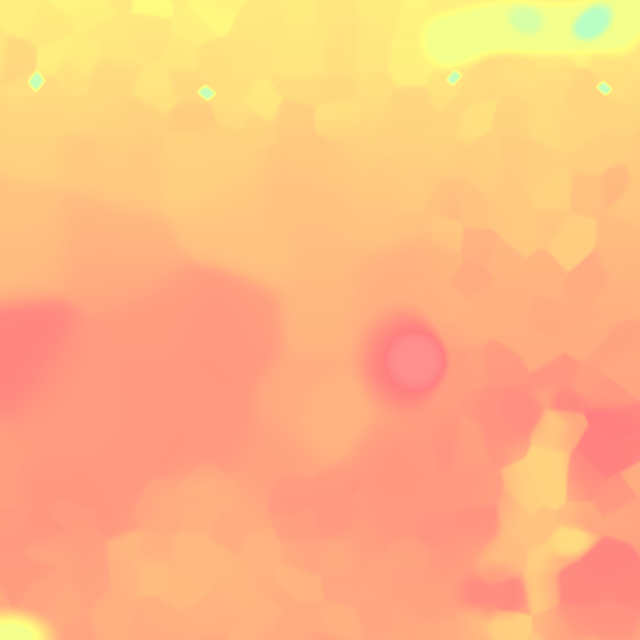
Write a Shadertoy shader that draws this texture map.

```glsl
// Pastel heat map: a vertical warmth gradient broken into soft-edged facets.
// Large warm and cool regions are sampled at jittered cell centres at two
// scales, blended smoothly, then run through a pink-orange-yellow-cyan ramp.

const float COARSE_CELLS = 7.0;
const float FINE_CELLS = 18.0;
const float COARSE_SPREAD = 0.10;
const float FINE_SPREAD = 0.20;
const float SMOOTH_SHARE = 0.40;   // share of the unfaceted field
const float WARP = 0.035;
const float SPARK_CELLS = 11.0;
const float SPARK_CHANCE = 0.20;
const vec2 DISC_CENTRE = vec2(0.648, 0.436);
const float DISC_RADIUS = 0.052;

// Regions: centre x, centre y, radius, heat level
const int REGIONS = 11;
const vec4 REGION[REGIONS] = vec4[](
    vec4(0.20, 0.36, 0.23, 0.19), vec4(0.02, 0.46, 0.09, 0.06),
    vec4(0.33, 0.13, 0.13, 0.42), vec4(0.56, 0.34, 0.08, 0.42),
    vec4(0.68, 0.23, 0.11, 0.17), vec4(0.95, 0.09, 0.08, 0.06),
    vec4(0.78, 0.08, 0.05, 0.04), vec4(0.94, 0.31, 0.06, 0.07),
    vec4(0.80, 0.34, 0.05, 0.12), vec4(0.89, 0.36, 0.03, 0.05),
    vec4(0.90, 0.16, 0.03, 0.80));

float hash(vec2 p) {
    vec3 q = fract(p.xyx * 0.1031);
    q += dot(q, q.yzx + 33.33);
    return fract((q.x + q.y) * q.z);
}

vec2 hash2(vec2 p) { return vec2(hash(p + 17.3), hash(p + 71.9)); }

float noise(vec2 p) {
    vec2 i = floor(p), f = fract(p);
    f = f * f * (3.0 - 2.0 * f);
    return mix(mix(hash(i), hash(i + vec2(1, 0)), f.x),
               mix(hash(i + vec2(0, 1)), hash(i + vec2(1, 1)), f.x), f.y);
}

float segment(vec2 p, vec2 a, vec2 b) {
    vec2 ab = b - a;
    return length(p - a - ab * clamp(dot(p - a, ab) / dot(ab, ab), 0.0, 1.0));
}

// 1 inside the radius, 0 outside, with a soft rim
float blob(float dist, float radius, float soft) {
    return 1.0 - smoothstep(radius * (1.0 - soft), radius * (1.0 + soft), dist);
}

// Gradient, pale lower-right column and large regions
float broadHeat(vec2 p) {
    float heat = 0.26 + 1.05 * max(p.y - 0.41, 0.0);
    heat += 0.07 * (1.0 - smoothstep(0.0, 0.25, p.y));
    float column = segment(p, vec2(0.87, 0.32), vec2(0.80, 0.03));
    heat = mix(heat, 0.62, blob(column, 0.065, 0.35));
    for (int i = 0; i < REGIONS; i++) {
        vec4 r = REGION[i];
        heat = mix(heat, r.w, blob(distance(p, r.xy), r.z, 0.35));
    }
    return heat;
}

// Soft Voronoi: each cell holds the heat at its centre plus a skewed offset
float facets(vec2 p, float cells, float spread, float sharpness) {
    vec2 q = p * cells, base = floor(q);
    float sum = 0.0, total = 1e-30;
    for (int y = -1; y <= 1; y++)
    for (int x = -1; x <= 1; x++) {
        vec2 id = base + vec2(x, y);
        vec2 centre = id + 0.1 + 0.8 * hash2(id + cells);
        vec2 d = q - centre;
        float weight = exp(-sharpness * dot(d, d));
        float r = 2.0 * hash(id + cells * 3.0) - 1.0;
        float offset = spread * (0.4 * r + 0.6 * r * r * r * r * r);
        sum += weight * (broadHeat(centre / cells) + offset);
        total += weight;
    }
    return sum / total;
}

// Rare small bright diamonds near the top
float sparks(vec2 p) {
    vec2 q = p * SPARK_CELLS, id = floor(q);
    vec2 d = abs(fract(q) - 0.3 - 0.4 * hash2(id));
    float size = mix(0.10, 0.20, hash(id + 5.0));
    float present = step(hash(id + 9.0), SPARK_CHANCE) * step(0.8, id.y / SPARK_CELLS);
    return present * blob(mix(length(d), d.x + d.y, 0.6), size, 0.45);
}

vec3 ramp(float heat) {
    float over = clamp(heat - 1.0, 0.0, 1.0);
    float under = max(-heat, 0.0);
    return vec3(1.0 - 0.5 * over, min(0.5 + 0.5 * abs(heat), 1.0),
                0.5 + 0.5 * max(over, under));
}

void mainImage(out vec4 fragColor, in vec2 fragCoord) {
    vec2 uv = fragCoord / iResolution.xy;
    vec2 p = uv + WARP * (vec2(noise(uv * 9.0), noise(uv * 9.0 + 40.0)) - 0.5);

    // Fine facets at the top, right and bottom; calm centre
    float rough = max(smoothstep(0.55, 0.85, uv.x), smoothstep(0.68, 0.9, uv.y));
    rough = max(rough, 0.75 * (1.0 - smoothstep(0.18, 0.36, uv.y)));
    float sharpness = mix(8.0, 26.0, noise(uv * 7.0 + 12.0));
    float coarse = facets(p, COARSE_CELLS, COARSE_SPREAD, 9.0);
    float fine = facets(p, FINE_CELLS, FINE_SPREAD, sharpness);
    float heat = mix(mix(coarse, fine, rough), broadHeat(p), SMOOTH_SHARE);

    // Greenish cloud with cooler cores, and the glowing lower corner
    float cloud = segment(p, vec2(0.70, 0.94), vec2(0.96, 0.965));
    heat = mix(heat, 1.10, blob(cloud, 0.045, 0.3));
    heat = mix(heat, 1.30, blob(distance(p, vec2(0.82, 0.965)), 0.024, 0.4));
    heat = mix(heat, 1.55, blob(distance(p, vec2(0.92, 0.965)), 0.026, 0.35));
    heat = mix(heat, 1.10, blob(length((uv - vec2(0.015, 0.0)) * vec2(0.8, 1.2)), 0.047, 0.5));
    heat = mix(heat, 1.45, sparks(p));

    // Pink disc: wide halo on the left, crisp rim on the right
    vec2 d = uv - DISC_CENTRE;
    float r = length(d);
    float halo = mix(0.055, 0.008, smoothstep(-0.4, 0.9, d.x / max(r, 1e-4)));
    heat = mix(heat, 0.02, 1.0 - smoothstep(DISC_RADIUS - 0.01, DISC_RADIUS + halo, r));
    heat = mix(heat, -0.11, blob(r, DISC_RADIUS * 0.8, 0.3));

    fragColor = vec4(ramp(heat), 1.0);
}
```
